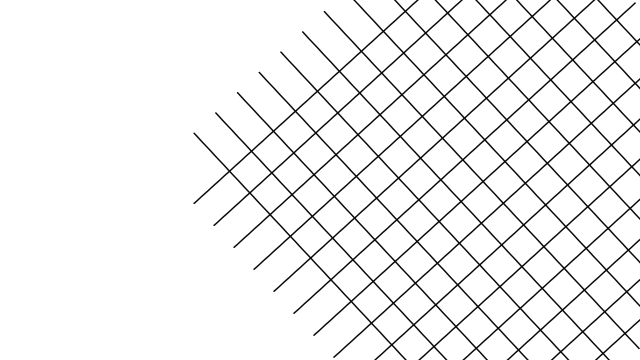
Reproduce this pattern procedurally as a Shadertoy shader.

```glsl
// Two families of thin dark strokes cross into a slanted lattice on white.
// Each family repeats one segment sideways at an even spacing; the nearest
// copy is found by rounding, so the open left ends form a stepped point.

#define FALL_ANGLE -46.95
#define RISE_ANGLE 42.28
#define FALL_START vec2(0.5394, 0.6296)
#define RISE_START vec2(0.5394, 0.4352)
#define SPACING 0.0825
#define STROKE_LENGTH 1.280
#define STROKE_COUNT 14.0
#define STROKE_WIDTH 0.0041
#define INK vec3(0.03)
#define PAPER vec3(1.0)

// Distance to the nearest stroke; side sets which way the copies step.
float strokeFamily(vec2 p, vec2 start, float degrees, float side) {
    float angle = radians(degrees);
    vec2 along = vec2(cos(angle), sin(angle));
    vec2 across = side * vec2(-along.y, along.x);
    vec2 q = p - start;

    // Pick the closest copy, then measure to its segment.
    float index = clamp(floor(dot(q, across) / SPACING + 0.5), 0.0, STROKE_COUNT - 1.0);
    q -= across * index * SPACING;
    float reach = clamp(dot(q, along), 0.0, STROKE_LENGTH);
    return length(q - along * reach);
}

// Antialiased coverage of a stroke at a given distance.
float strokeCoverage(float dist, float pixel) {
    return clamp(0.5 + (0.5 * STROKE_WIDTH - dist) / pixel, 0.0, 1.0);
}

void mainImage(out vec4 fragColor, in vec2 fragCoord) {
    // Canvas height is one unit.
    vec2 p = fragCoord / iResolution.y;
    float pixel = 1.0 / iResolution.y;

    float falling = strokeFamily(p, FALL_START, FALL_ANGLE, 1.0);
    float rising = strokeFamily(p, RISE_START, RISE_ANGLE, -1.0);

    // Union of both families.
    float blank = (1.0 - strokeCoverage(falling, pixel)) * (1.0 - strokeCoverage(rising, pixel));
    fragColor = vec4(mix(INK, PAPER, blank), 1.0);
}
```
